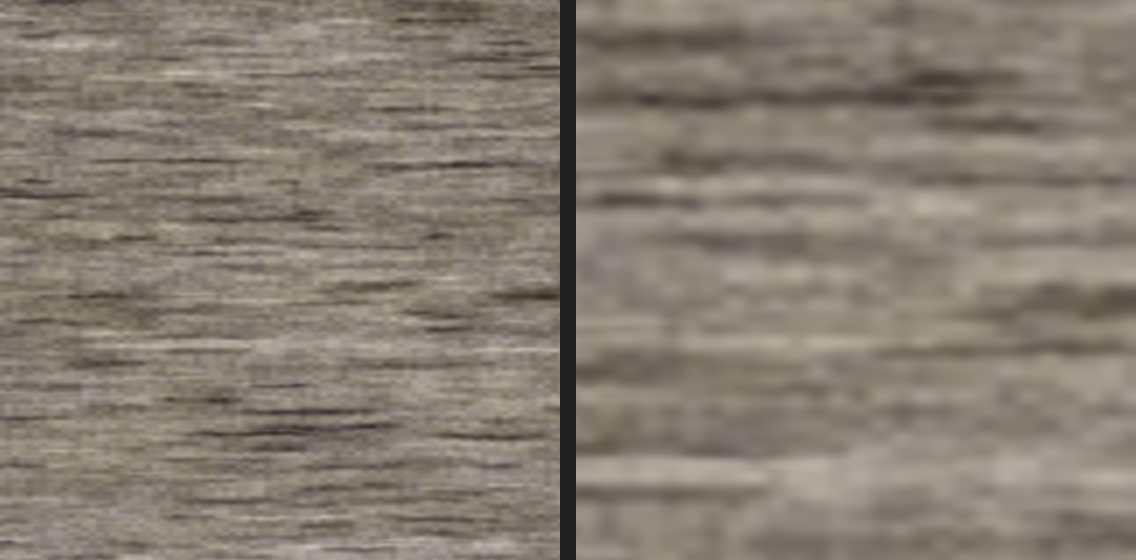
Left, the full canvas; right, a detail of the centre.
This texture is drawn by a Shadertoy shader. Its source:

```glsl
#define BASE_COLOR vec3(0.524, 0.484, 0.439)
#define PORE_TINT vec3(0.225, 0.220, 0.205)
#define GLINT_TINT vec3(0.110, 0.113, 0.113)
#define OLIVE_SHIFT vec3(0.000, 0.011, -0.030)
#define PORE_GRID vec2(4.0, 38.0)
#define GLINT_GRID vec2(5.0, 36.0)
#define BAND_CONTRAST 0.10
#define STRAND_CONTRAST 0.14
#define FIBER_CONTRAST 0.155
#define MOTTLE_CONTRAST 0.11
#define WAVER 0.005

float hash(vec2 p) {
    vec3 q = fract(vec3(p.xyx) * vec3(0.1031, 0.1030, 0.0973));
    q += dot(q, q.yzx + 33.33);
    return fract((q.x + q.y) * q.z);
}

float noise(vec2 p) {
    vec2 cell = floor(p);
    vec2 f = fract(p);
    f = f * f * (3.0 - 2.0 * f);
    float low = mix(hash(cell), hash(cell + vec2(1, 0)), f.x);
    float high = mix(hash(cell + vec2(0, 1)), hash(cell + vec2(1, 1)), f.x);
    return mix(low, high, f.y);
}

// Noise centred on zero, offset so each layer is independent
float layer(vec2 uv, vec2 frequency, float seed) {
    return noise(uv * frequency + seed * vec2(17.3, 41.7)) - 0.5;
}

// Soft tapered dashes, at most one per jittered grid cell
float dashes(vec2 uv, vec2 grid, float chance, float thickness, float seed) {
    vec2 home = floor(uv * grid);
    float cover = 0.0;
    for (int j = -1; j <= 1; j++) {
        for (int i = -1; i <= 1; i++) {
            vec2 cell = home + vec2(i, j);
            vec2 id = cell + seed;
            if (hash(id + 3.1) > chance) continue;
            vec2 center = (cell + vec2(hash(id + 7.7), hash(id + 13.9))) / grid;
            float halfLength = mix(0.035, 0.16, pow(hash(id + 23.3), 1.6));
            float halfWidth = thickness * mix(0.75, 1.25, hash(id + 31.1));
            vec2 d = (uv - center) / vec2(halfLength, halfWidth);
            float taper = 1.0 - smoothstep(0.5, 1.15, abs(d.x));
            float strength = mix(0.4, 1.0, hash(id + 47.9));
            cover = max(cover, strength * taper * exp(-d.y * d.y));
        }
    }
    return cover;
}

void mainImage(out vec4 fragColor, in vec2 fragCoord) {
    vec2 uv = fragCoord / iResolution.xy + 2.0;

    // Slight waver of the horizontal grain
    vec2 grain = uv;
    grain.y += WAVER * layer(uv, vec2(5.0, 7.0), 1.0);
    grain.y += 0.6 * WAVER * layer(uv, vec2(28.0, 34.0), 2.0);

    // Tone from broad bands down to small mottling
    float band = layer(grain, vec2(1.6, 13.0), 3.0);
    float tone = BAND_CONTRAST * band;
    tone += STRAND_CONTRAST * layer(grain, vec2(4.5, 50.0), 4.0);
    tone += FIBER_CONTRAST * layer(grain, vec2(14.0, 98.0), 5.0);
    tone += MOTTLE_CONTRAST * layer(uv, vec2(80.0, 125.0), 6.0);
    tone += 0.03 * layer(uv, vec2(60.0, 16.0), 7.0);
    vec3 color = BASE_COLOR + tone * vec3(1.0, 1.0, 0.97);

    // Drift between pinkish grey and olive
    float hue = 0.7 * layer(uv, vec2(5.0, 16.0), 8.0) + layer(uv, vec2(38.0, 55.0), 9.0);
    color += OLIVE_SHIFT * (hue - 0.5 * band);

    // Pale fibres and dark pores, broken up along their length
    float breakup = 0.85 + 0.8 * layer(uv, vec2(36.0, 60.0), 10.0);
    float glint = dashes(grain, GLINT_GRID, 0.6, 0.0046, 59.0);
    float pore = dashes(grain, PORE_GRID, 0.58, 0.0058, 11.0);
    color += GLINT_TINT * glint * breakup * (1.0 - pore);
    color -= PORE_TINT * pore * breakup * (1.0 - 0.5 * band);

    fragColor = vec4(clamp(color, 0.0, 1.0), 1.0);
}
```
